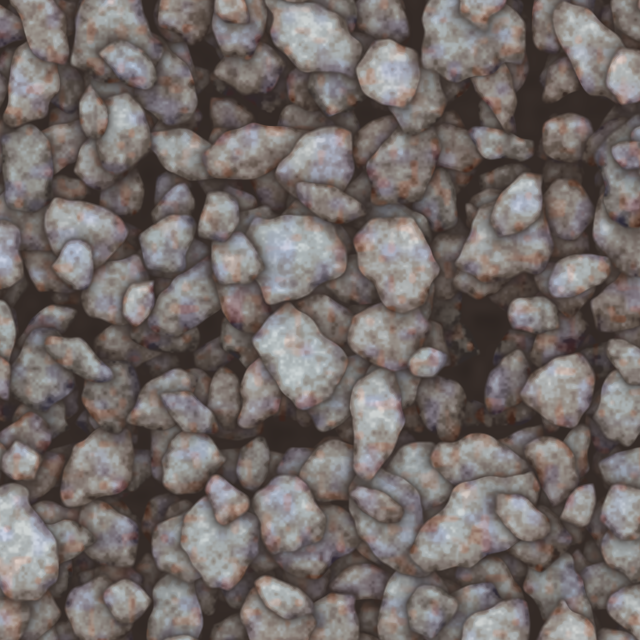
Reproduce this texture procedurally as a Shadertoy shader.

```glsl
// Heap of crushed, speckled grey-brown gravel seen from above.
// Layers of jittered, rounded polygons are painted back to front; each stone
// is tinted, shaded by its facets and darkens the stones just beneath it.

const float TAU = 6.2831853;
const int SIDES = 7;
const vec3 GAP    = vec3(0.20, 0.165, 0.15);
const vec3 BROWN  = vec3(0.38, 0.34, 0.31);
const vec3 TAUPE  = vec3(0.51, 0.47, 0.45);
const vec3 SAND   = vec3(0.59, 0.575, 0.55);
const vec3 PALE   = vec3(0.66, 0.685, 0.69);
const vec3 CHALK  = vec3(0.80, 0.82, 0.82);
const vec3 RUST   = vec3(0.05, -0.03, -0.06);
const vec3 VIOLET = vec3(-0.015, -0.005, 0.06);
const vec2 LIGHT  = vec2(-0.35, 0.94);

float hash(vec2 p) {
    vec3 q = fract(vec3(p.xyx) * 0.1031);
    q += dot(q, q.yzx + 33.33);
    return fract((q.x + q.y) * q.z);
}

float noise(vec2 p) {
    vec2 i = floor(p), f = fract(p);
    f = f * f * (3.0 - 2.0 * f);
    return mix(mix(hash(i), hash(i + vec2(1, 0)), f.x),
               mix(hash(i + vec2(0, 1)), hash(i + vec2(1, 1)), f.x), f.y);
}

mat2 rotation(float a) {
    float c = cos(a), s = sin(a);
    return mat2(c, s, -s, c);
}

// Rounded convex polygon of unit radius: xy = outward slope, z = distance
vec3 polygon(vec2 q, vec2 seed) {
    vec2 slope = vec2(0.0);
    float total = 0.0;
    const float SHARPNESS = 13.0;
    for (int i = 0; i < SIDES; i++) {
        float k = float(i);
        float a = (k + 0.75 * hash(seed + k * 3.1)) * TAU / float(SIDES);
        vec2 side = vec2(cos(a), sin(a));
        float reach = 0.76 + 0.38 * hash(seed + k * 5.7 + 40.0);
        float w = exp(min(SHARPNESS * (dot(q, side) - reach), 80.0));
        slope += w * side;
        total += w;
    }
    return vec3(slope / total, log(total) / SHARPNESS);
}

// Mineral colour for a brightness value
vec3 mineral(float v) {
    vec3 c = mix(GAP, BROWN, smoothstep(0.17, 0.36, v));
    c = mix(c, TAUPE, smoothstep(0.34, 0.48, v));
    c = mix(c, SAND, smoothstep(0.46, 0.58, v));
    c = mix(c, PALE, smoothstep(0.56, 0.68, v));
    return mix(c, CHALK, smoothstep(0.67, 0.84, v));
}

// Fine mottling, centred on zero
float speckle(vec2 p) {
    return 0.17 * (noise(p * 55.0) - 0.5) + 0.19 * (noise(p * 105.0) - 0.5)
         + 0.10 * (noise(p * 210.0) - 0.5);
}

vec3 stoneColor(vec2 p, vec3 shape, vec2 slope, float tone, vec2 seed) {
    vec2 grain = p + seed * 0.37;
    float rounding = mix(0.66, 1.0, smoothstep(0.0, 0.30, -shape.z));
    float rim = smoothstep(-0.85, -0.2, shape.z);
    float facet = 0.085 * rim * dot(slope, LIGHT);
    float broad = 0.12 * (noise(grain * 17.0) - 0.5);
    vec3 c = mineral((tone + facet + broad) * rounding + speckle(grain));
    float rust = smoothstep(0.58, 0.9, noise(grain * 62.0 + 9.0));
    float violet = smoothstep(0.45, 0.9, noise(grain * 38.0 + 27.0));
    return c + RUST * (rust + 0.35 * (hash(seed + 8.0) - 0.5)) + VIOLET * violet;
}

// Paints one layer of stones over the colour below
vec3 layer(vec3 below, vec2 p, float cells, float presence, float tone, float id) {
    vec3 c = below;
    vec2 g = p * cells + id * 0.37;
    vec2 base = floor(g);
    vec2 warp = vec2(noise(p * 38.0 + id), noise(p * 38.0 + id + 70.0)) - 0.5;
    for (int y = -1; y <= 1; y++)
    for (int x = -1; x <= 1; x++) {
        vec2 cell = base + vec2(x, y);
        vec2 seed = cell + 20.0 + id * 31.0;
        if (hash(seed + 0.5) > presence) continue;
        vec2 jitter = vec2(hash(seed + 1.3), hash(seed + 2.7)) - 0.5;
        float radius = mix(0.36, 0.53, hash(seed + 3.9));
        float stretch = mix(1.0, 1.42, pow(hash(seed + 4.1), 1.3));
        mat2 turn = rotation(TAU * hash(seed + 6.3));
        vec2 q = turn * (g - cell - 0.5 - 0.45 * jitter + 0.09 * warp);
        vec3 shape = polygon(q * vec2(1.0 / stretch, stretch) / radius, seed);
        vec2 slope = shape.xy * turn;
        float dist = shape.z * radius / cells;
        float level = tone + 0.13 * (hash(seed + 7.7) - 0.5);
        // contact shadow, then the stone itself
        c = mix(c, GAP, 0.72 * exp(-max(dist, 0.0) / 0.010));
        vec3 stone = stoneColor(p, shape, slope, level, seed);
        c = mix(c, stone, smoothstep(0.0025, -0.0025, dist));
    }
    return c;
}

void mainImage(out vec4 fragColor, in vec2 fragCoord) {
    vec2 p = fragCoord / iResolution.y;
    vec3 c = GAP * (0.85 + 0.3 * noise(p * 40.0));
    c = layer(c, p, 11.5, 1.00, 0.41, 1.0);
    c = layer(c, p, 10.0, 0.95, 0.49, 2.0);
    c = layer(c, p, 8.5, 0.85, 0.57, 3.0);
    c = layer(c, p, 6.6, 0.55, 0.64, 4.0);
    c = layer(c, p, 13.0, 0.14, 0.59, 5.0);
    fragColor = vec4(clamp(c, 0.0, 1.0), 1.0);
}
```
